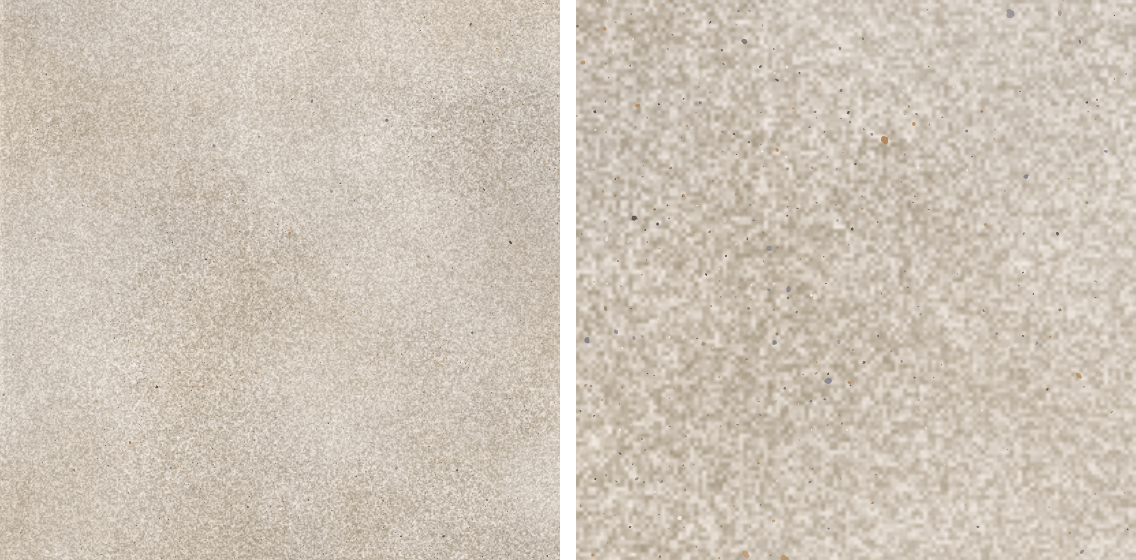
Left: the whole. Right: its middle third, enlarged.
This texture is drawn by a WebGL 2 fragment shader. Its source:

```glsl
#version 300 es
precision highp float;
// Sandy beige stone: soft cloudy tone drifts under a fine, crisp grain,
// strewn with clustered mineral chips (dark, slate, ochre, brown, white).
// Chips are rotated ellipses scattered on three jittered grids.

#define BASE_COLOR vec3(0.815, 0.775, 0.724)
#define TONE_AXIS vec3(0.93, 1.0, 1.17)
#define CLOUD_SCALE 3.2
#define CLOUD_DEPTH 0.19
#define GRAIN_SCALE 410.0
#define GRAIN_DEPTH 0.29
#define CHIP_GRID 40.0
#define CHIP_GRID_GROWTH 1.8
#define CHIP_DENSITY 0.05
#define CHIP_RADIUS 0.125
#define EDGE_WIDTH 0.009

uniform vec2 u_resolution;
out vec4 fragColor;

// Integer hash giving three values in 0..1
vec3 hash3(vec2 cell, uint seed) {
    uvec3 v = uvec3(uvec2(ivec2(cell) + 4096), seed);
    v = v * 1664525u + 1013904223u;
    v.x += v.y * v.z; v.y += v.z * v.x; v.z += v.x * v.y;
    v ^= v >> 16u;
    v.x += v.y * v.z; v.y += v.z * v.x; v.z += v.x * v.y;
    return vec3(v >> 8u) / 16777216.0;
}

float valueNoise(vec2 p, uint seed) {
    vec2 cell = floor(p);
    vec2 f = fract(p);
    f = f * f * (3.0 - 2.0 * f);
    float a = hash3(cell, seed).x;
    float b = hash3(cell + vec2(1.0, 0.0), seed).x;
    float c = hash3(cell + vec2(0.0, 1.0), seed).x;
    float d = hash3(cell + vec2(1.0, 1.0), seed).x;
    return mix(mix(a, b, f.x), mix(c, d, f.x), f.y);
}

float fbm(vec2 p, uint seed) {
    float sum = 0.0;
    float weight = 0.5;
    for (uint i = 0u; i < 5u; i++) {
        sum += weight * valueNoise(p, seed + i);
        p = mat2(0.8, 0.6, -0.6, 0.8) * p * 2.1 + 5.3;
        weight *= 0.52;
    }
    return sum;
}

vec3 chipColor(float pick) {
    if (pick < 0.30) return vec3(0.34, 0.32, 0.31);
    if (pick < 0.48) return vec3(0.50, 0.50, 0.53);
    if (pick < 0.62) return vec3(0.70, 0.51, 0.31);
    if (pick < 0.80) return vec3(0.55, 0.47, 0.37);
    return vec3(0.96, 0.94, 0.90);
}

// One grid of chips; returns colour and coverage
vec4 chipLayer(vec2 uv, float grid, float density, float pixel, uint seed) {
    vec2 p = uv * grid;
    vec2 cell = floor(p);
    vec3 place = hash3(cell, seed);
    vec3 form = hash3(cell, seed + 1u);
    vec3 look = hash3(cell, seed + 2u);
    float radius = CHIP_RADIUS * mix(0.45, 1.0, form.x * form.x);
    vec2 q = fract(p) - mix(vec2(0.2), vec2(0.8), place.xy);
    float angle = form.y * 6.2832;
    q = mat2(cos(angle), -sin(angle), sin(angle), cos(angle)) * q;
    q.y *= mix(1.0, 1.9, form.z);
    float wobble = 0.5 * (valueNoise(p * 14.0, seed + 3u) - 0.5);
    float dist = length(q) - radius * (1.0 + wobble);
    float soft = 0.6 * pixel * grid;
    float cover = 1.0 - smoothstep(-soft, soft, dist);
    cover *= step(place.z, density) * mix(0.55, 1.0, look.y);
    return vec4(chipColor(look.x), cover);
}

void main() {
    float pixel = 1.0 / min(u_resolution.x, u_resolution.y);
    vec2 uv = gl_FragCoord.xy * pixel;

    // Cloudy drift with faint horizontal and vertical brushing
    float cloud = fbm(uv * CLOUD_SCALE, 11u) - 0.5;
    float brush = valueNoise(uv * vec2(9.0, 130.0), 23u)
                + valueNoise(uv * vec2(110.0, 8.0), 29u) - 1.0;
    float tone = CLOUD_DEPTH * cloud + 0.012 * brush;

    // Fine sand grain, rougher where chips gather
    float gather = smoothstep(0.40, 0.68, fbm(uv * 4.3 + 7.7, 37u) - 0.35 * cloud);
    float grain = 0.62 * valueNoise(uv * GRAIN_SCALE, 41u)
                + 0.38 * valueNoise(uv * GRAIN_SCALE * 0.56, 43u) - 0.5;
    tone += GRAIN_DEPTH * mix(0.9, 1.15, gather) * grain - 0.012 * gather;

    // Warm and cool shifts across the slab
    float warmth = fbm(uv * 2.6 + 3.1, 53u) - 0.5;
    vec3 color = BASE_COLOR + TONE_AXIS * tone + vec3(0.02, 0.0, -0.055) * warmth;

    // Pale worn strip down the left side
    float strip = 1.0 - smoothstep(0.4, 1.0, uv.x / EDGE_WIDTH);
    color += 0.04 * strip * smoothstep(0.15, 0.35, uv.y);

    // Chips, from few and large to many and small
    float grid = CHIP_GRID;
    float density = CHIP_DENSITY;
    for (uint i = 0u; i < 3u; i++) {
        vec4 chip = chipLayer(uv, grid, density * mix(0.45, 2.2, gather), pixel, 61u + 8u * i);
        color = mix(color, chip.rgb, chip.a);
        grid *= CHIP_GRID_GROWTH;
        density *= 1.6;
    }
    fragColor = vec4(clamp(color, 0.0, 1.0), 1.0);
}
```
